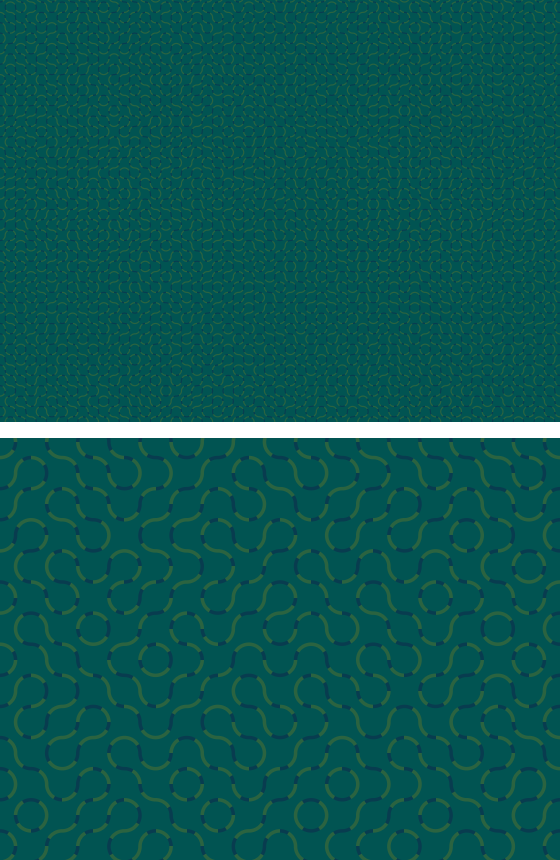
Top, the full canvas; bottom, a detail of the centre.
Write a WebGL 1 fragment shader that draws this pattern.

```glsl
precision highp float;

uniform vec2 u_resolution;

const float COLUMNS = 54.0;        // tiles across the canvas
const float LINE_HALF = 0.056;     // half stroke width, in tiles
const float ARC_RADIUS = 0.5;
const float BLUE_SHARE = 0.35;     // part of each arc, from one end
const vec3 TEAL = vec3(0.005, 0.33, 0.32);
const vec3 OLIVE = vec3(0.17, 0.39, 0.25);
const vec3 BLUE = vec3(0.03, 0.235, 0.31);
const float HALF_PI = 1.5707963;

float hash(vec2 p) {
  vec3 q = fract(vec3(p.xyx) * 0.1031);
  q += dot(q, q.yzx + 33.33);
  return fract((q.x + q.y) * q.z);
}

void main() {
  vec2 p = gl_FragCoord.xy * COLUMNS / u_resolution.x;
  float pixel = COLUMNS / u_resolution.x;
  vec2 cell = floor(p);
  vec2 q = fract(p);

  // Random quarter turn: arcs join one or the other pair of corners
  if (hash(cell + 3.0) < 0.5) q.x = 1.0 - q.x;

  // Fold the two opposite arcs onto one corner
  float side = step(1.0, q.x + q.y);
  q = mix(q, 1.0 - q, side);
  float distanceToArc = abs(length(q) - ARC_RADIUS);
  float stroke = clamp(0.5 + (LINE_HALF - distanceToArc) / pixel, 0.0, 1.0);

  // Each arc starts blue at a random end and runs on in olive
  float along = atan(q.y, max(q.x, 0.0001)) / HALF_PI;
  if (hash(cell + vec2(41.0, 17.0 + 60.0 * side)) < 0.5) along = 1.0 - along;
  float blend = pixel / (ARC_RADIUS * HALF_PI);
  float blue = clamp(0.5 + (BLUE_SHARE - along) / blend, 0.0, 1.0);
  vec3 thread = mix(OLIVE, BLUE, blue);

  gl_FragColor = vec4(mix(TEAL, thread, stroke), 1.0);
}
```
